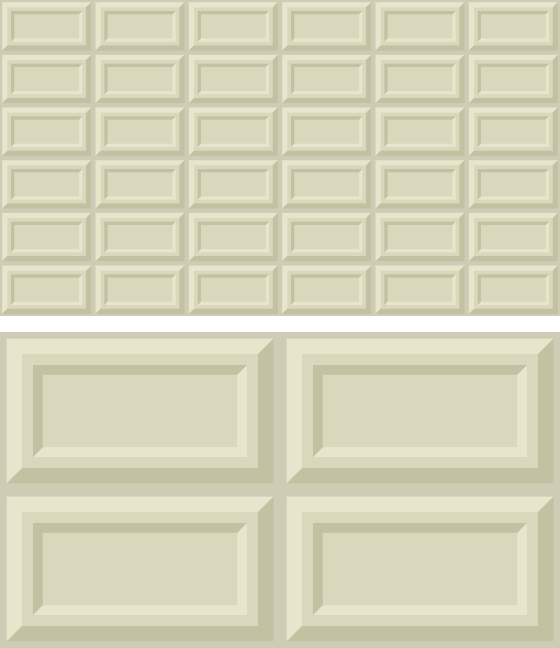
Top: the whole. Bottom: its middle third, enlarged.
Give the GLSL for this pattern, as a Shadertoy shader.

```glsl
// Cream bevelled wall tiles with a recessed centre panel, laid in a straight grid.
#define GRID vec2(6.0, 6.0)               // tiles across and down
#define JOINT 0.042                       // half joint width, in cell heights
#define BEVEL 0.097                       // width of the outer bevel
#define GROOVE_START 0.167                // tile edge to the inner step
#define GROOVE_END 0.229                  // tile edge to the centre panel
#define FACE_COLOR vec3(0.855, 0.847, 0.737)
#define LIGHT_COLOR vec3(0.906, 0.900, 0.800)
#define SHADE_COLOR vec3(0.760, 0.757, 0.630)
#define JOINT_COLOR vec3(0.812, 0.800, 0.708)

// Antialiased step of a distance past an edge.
float edge(float distancePast, float pixel) {
    return clamp(distancePast / pixel + 0.5, 0.0, 1.0);
}

void mainImage(out vec4 fragColor, in vec2 fragCoord) {
    // Cell coordinates, measured in cell heights
    float pixel = GRID.y / iResolution.y;
    vec2 cellSize = vec2(iResolution.x / iResolution.y * GRID.y / GRID.x, 1.0);
    vec2 p = fract(fragCoord / iResolution.xy * GRID) * cellSize;

    // Distances inward from the tile sides
    vec2 fromLowerLeft = p - JOINT;
    vec2 fromUpperRight = cellSize - JOINT - p;
    float litSide = min(fromLowerLeft.x, fromUpperRight.y);
    float shadedSide = min(fromUpperRight.x, fromLowerLeft.y);
    float inset = min(litSide, shadedSide);

    // Light from the upper left, split along the mitred corners
    float lit = edge((shadedSide - litSide) * 0.7071, pixel);
    vec3 raised = mix(SHADE_COLOR, LIGHT_COLOR, lit);
    vec3 sunken = mix(LIGHT_COLOR, SHADE_COLOR, lit);

    // Joint, outer bevel, flat frame, inner step, centre panel
    vec3 color = mix(JOINT_COLOR, raised, edge(inset, pixel));
    color = mix(color, FACE_COLOR, edge(inset - BEVEL, pixel));
    color = mix(color, sunken, edge(inset - GROOVE_START, pixel));
    color = mix(color, FACE_COLOR, edge(inset - GROOVE_END, pixel));

    fragColor = vec4(color, 1.0);
}
```
